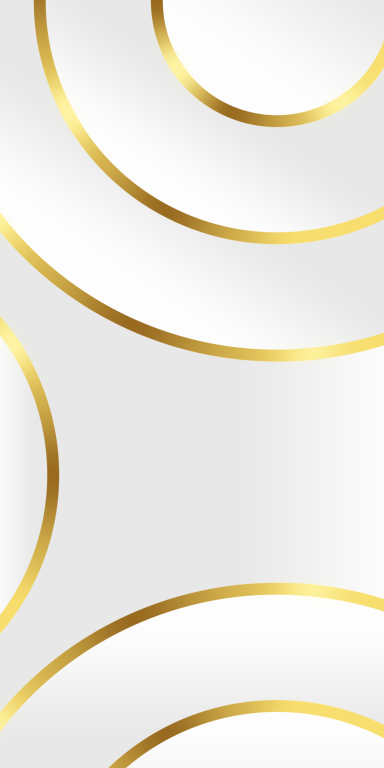
Write a WebGL 1 fragment shader that draws this background.

```glsl
precision highp float;
uniform vec2 u_resolution;

const vec3 GREY   = vec3(0.908);
const vec3 WHITE  = vec3(0.992);
const vec3 BROWN  = vec3(0.60, 0.42, 0.13);
const vec3 GOLD   = vec3(0.80, 0.66, 0.28);
const vec3 YELLOW = vec3(0.97, 0.87, 0.43);
const vec3 GLINT  = vec3(1.00, 0.98, 0.70);

// Lengths are in canvas widths
const vec2 TOP_CENTER    = vec2(0.721, 1.997);
const vec2 BOTTOM_CENTER = vec2(0.721, -0.456);
const vec2 LEFT_CENTER   = vec2(-0.479, 0.763);
const float R_LARGE  = 0.9385;
const float R_MEDIUM = 0.633;
const float R_SMALL  = 0.328;
const float RING_WIDTH = 0.031;

// Angles in degrees of bright, brown and yellow; then strength of second glint
const vec4 METAL_LARGE  = vec4(143.0, 114.0, 84.0, 0.7);
const vec4 METAL_MEDIUM = vec4(152.0, 118.0, 84.0, 0.0);
const vec4 METAL_SMALL  = vec4(146.0, 113.0, 58.0, 0.8);
const float LEFT_TURN = 118.0;

// Directions of the white sheen inside the discs
const vec2 SHEEN_TOP    = vec2(-0.56, -0.83);
const vec2 SHEEN_BOTTOM = vec2(0.0, 1.0);
const vec2 SHEEN_LEFT   = vec2(-1.0, 0.0);

const float GLINT_LENGTH = 0.075;
const float HALO_WIDTH   = 0.021;
const float HALO_STRENGTH = 0.4;

float bell(float x) {
  return exp(-x * x);
}

float angleOf(vec2 v) {
  return mod(degrees(atan(v.y, v.x)), 360.0);
}

// Metal colour along a ring
vec3 metalColor(float angle, vec4 metal) {
  float upper = 1.0 - abs(1.0 - (angle - metal.y) / (metal.x - metal.y));
  float lower = (metal.y - angle) / (metal.y - metal.z);
  float level = clamp(angle > metal.y ? upper : lower, 0.0, 1.0);
  vec3 shade = mix(BROWN, GOLD, smoothstep(0.0, 0.55, level));
  return mix(shade, YELLOW, smoothstep(0.4, 1.0, level));
}

// Disc with a sheen gradient and a golden rim
vec3 drawDisc(vec3 color, vec2 rel, float radius, float angle,
              vec4 metal, vec2 sheenDir, vec2 sheenRange) {
  float pixel = 0.75 / u_resolution.x;
  float dist = length(rel) - radius;
  float sheen = smoothstep(sheenRange.x, sheenRange.y, dot(rel, sheenDir) / radius);
  color = mix(color, mix(GREY, WHITE, sheen), smoothstep(pixel, -pixel, dist));

  float across = abs(dist + 0.5 * RING_WIDTH);
  float ring = smoothstep(pixel, -pixel, across - 0.5 * RING_WIDTH);
  color = mix(color, metalColor(angle, metal), ring);

  // Glints on the metal with a soft halo beyond its edges
  float arc = radians(1.0) * radius / GLINT_LENGTH;
  float glint = 0.85 * bell((angle - metal.x) * arc)
              + metal.w * bell((angle - metal.z) * arc);
  float halo = HALO_STRENGTH * bell(across / HALO_WIDTH);
  return mix(color, GLINT, min(glint, 1.0) * mix(halo, 0.9, ring));
}

void main() {
  vec2 p = gl_FragCoord.xy / u_resolution.x;

  // Backdrop brightening to the right
  vec3 color = mix(GREY, WHITE, smoothstep(0.56, 1.08, p.x));

  // Disc at the left edge
  vec2 rel = p - LEFT_CENTER;
  float angle = mod(angleOf(rel) + LEFT_TURN, 360.0);
  color = drawDisc(color, rel, R_MEDIUM, angle, METAL_MEDIUM, SHEEN_LEFT, vec2(-0.93, -0.71));

  // Nested discs at the bottom
  rel = p - BOTTOM_CENTER;
  angle = angleOf(rel);
  color = drawDisc(color, rel, R_LARGE, angle, METAL_LARGE, SHEEN_BOTTOM, vec2(0.53, 0.90));
  color = drawDisc(color, rel, R_MEDIUM, angle, METAL_MEDIUM, SHEEN_BOTTOM, vec2(0.40, 0.90));

  // Nested discs at the top
  rel = p - TOP_CENTER;
  angle = angleOf(vec2(rel.x, -rel.y));
  color = drawDisc(color, rel, R_LARGE, angle, METAL_LARGE, SHEEN_TOP, vec2(0.53, 0.88));
  color = drawDisc(color, rel, R_MEDIUM, angle, METAL_MEDIUM, SHEEN_TOP, vec2(0.42, 0.88));
  color = drawDisc(color, rel, R_SMALL, angle, METAL_SMALL, SHEEN_TOP, vec2(-0.60, 0.60));

  gl_FragColor = vec4(color, 1.0);
}
```
